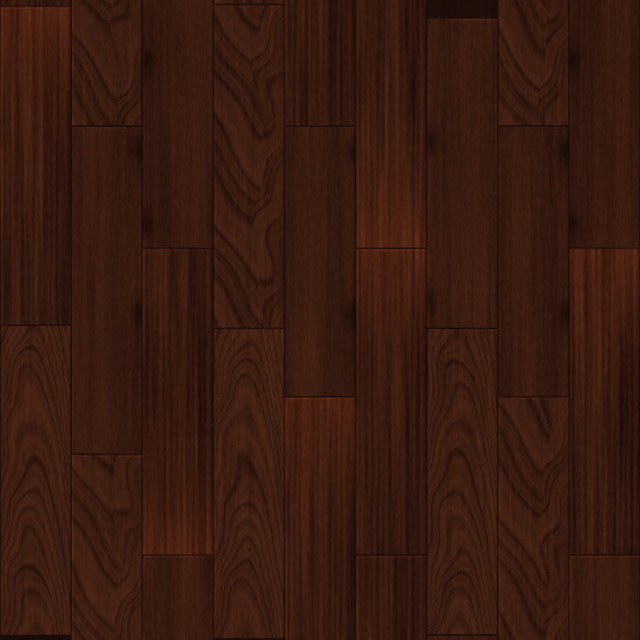
Give the GLSL for this texture, as a Shadertoy shader.

```glsl
// Dark walnut parquet: nine columns of staggered planks with four kinds of grain.

const float COLUMNS = 9.0;
const float PLANK_LENGTH = 0.485;
const float JOINT_WIDTH = 0.0016;
const float KNOT_SPACING = 2.29;
const vec3 DARK_WOOD = vec3(0.115, 0.047, 0.027);
const vec3 LIGHT_WOOD = vec3(0.360, 0.180, 0.108);
const vec3 RED_TINT = vec3(0.055, 0.008, 0.000);
const vec3 JOINT_COLOUR = vec3(0.070, 0.028, 0.018);
const vec3 GLINT_COLOUR = vec3(0.120, 0.050, 0.025);

// Heights of the lower and upper end joint in each column.
const vec2 JOINTS[9] = vec2[9](
    vec2(0.492, 0.990), vec2(0.290, 0.803), vec2(0.133, 0.612),
    vec2(0.487, 0.993), vec2(0.380, 0.803), vec2(0.133, 0.612),
    vec2(0.008, 0.487), vec2(0.380, 0.803), vec2(0.133, 0.612));

// Grain of the bottom, middle and top plank; negative means turned end for end.
const int PLAIN = 1, STRIPED = 2, ARCHED = 3, SWIRLED = 4;
const ivec3 GRAINS[9] = ivec3[9](
    ivec3(3, 2, 2), ivec3(4, -1, 4), ivec3(1, -2, 1),
    ivec3(3, 4, 4), ivec3(2, -1, 2), ivec3(-2, 2, -2),
    ivec3(1, 3, 1), ivec3(4, -1, 4), ivec3(1, 2, 1));

float hash(vec2 p) {
    p = fract(p * vec2(0.1031, 0.1137));
    p += dot(p, p.yx + 33.33);
    return fract((p.x + p.y) * p.x * 17.0);
}

float noise(vec2 p) {
    vec2 i = floor(p), f = fract(p);
    f = f * f * (3.0 - 2.0 * f);
    return mix(mix(hash(i), hash(i + vec2(1, 0)), f.x),
               mix(hash(i + vec2(0, 1)), hash(i + vec2(1, 1)), f.x), f.y);
}

// Distance to the nearest scattered pore.
float cellular(vec2 p) {
    vec2 cell = floor(p);
    float nearest = 1.0;
    for (int y = -1; y <= 1; y++)
        for (int x = -1; x <= 1; x++) {
            vec2 c = cell + vec2(x, y);
            vec2 pore = c + vec2(hash(c), hash(c + 57.0));
            nearest = min(nearest, length(pore - p));
        }
    return nearest;
}

// Thin dark growth lines on a lighter ground.
float rings(float phase) {
    float wave = 0.5 + 0.5 * sin(phase + 0.6 * sin(phase));
    return 0.07 - 0.27 * wave * wave * wave + 0.05 * sin(phase * 2.3);
}

// p.x runs across the plank, p.y down from its head, both in plank widths.
float grainTone(int grain, vec2 p, float len, vec2 seed) {
    float streak = noise(p * vec2(16.0, 0.5) + seed) - 0.5;
    float fine = noise(p * vec2(34.0, 1.3) + seed + 40.0) - 0.5;
    float warp = 0.12 * sin(p.y * 2.7 + p.x * 4.0 + seed.x) + 0.06 * sin(p.y * 6.1 - p.x * 7.0);
    if (grain == STRIPED) {
        float lines = sin(p.x * 76.0 + 2.0 * streak + warp * 3.0);
        float shade = smoothstep(0.45, 0.85, p.x) * smoothstep(0.0, 2.0, p.y);
        return 0.40 + 0.34 * streak + 0.24 * fine + 0.07 * lines + 0.17 * exp(-p.y * 0.7) - 0.17 * shade;
    }
    if (grain == ARCHED) {
        float side = p.x - 0.45 + 0.25 * warp;
        float arch = p.y - 7.0 * side * side + warp;
        return 0.52 + rings(arch * 15.0 + 2.5 * sin(arch * 2.1)) + 0.12 * streak + 0.14 * fine
            - 0.05 * sin(arch * 4.2);
    }
    if (grain == SWIRLED) {
        float side = p.x - 0.64 + 0.5 * warp;
        float bend = sqrt(side * side + 0.006) * (side < 0.0 ? 1.6 : 3.0);
        float swirl = p.y + bend + 1.4 * warp;
        float edge = smoothstep(0.78, 0.95, p.x);
        return 0.45 + rings(swirl * 13.0 + 1.8 * sin(swirl * 4.2)) * (1.0 - 0.6 * edge)
            + 0.14 * streak + 0.12 * fine - 0.06 * sin(swirl * 4.2 + 1.0);
    }
    // Plain: a soft light band and a dark knot at one edge.
    vec2 knot = vec2(p.x - 0.02, mod(len - p.y + 0.8, KNOT_SPACING) - 1.15);
    float band = smoothstep(0.35, 0.55, p.x) * (1.0 - smoothstep(0.75, 1.0, p.x));
    return 0.37 + 0.10 * band + 0.18 * streak + 0.12 * fine
        - 0.34 * exp(-dot(knot * vec2(8.0, 5.0), knot * vec2(8.0, 5.0)));
}

void mainImage(out vec4 fragColor, in vec2 fragCoord) {
    vec2 uv = fragCoord / iResolution.xy;
    float pixel = 1.0 / min(iResolution.x, iResolution.y);

    // Find the plank and its two ends.
    int column = clamp(int(uv.x * COLUMNS), 0, 8);
    vec2 ends = JOINTS[column];
    int row = int(step(ends.x, uv.y) + step(ends.y, uv.y));
    float bottom = row == 0 ? ends.x - PLANK_LENGTH : (row == 1 ? ends.x : ends.y);
    float head = row == 0 ? ends.x : (row == 1 ? ends.y : ends.y + PLANK_LENGTH);
    int kind = GRAINS[column][row];
    int grain = abs(kind);
    vec2 seed = vec2(column, row) * vec2(37.0, 71.0) + 5.0;

    // Plank coordinates, turned where needed.
    float across = fract(uv.x * COLUMNS);
    vec2 p = vec2(across, (kind < 0 ? uv.y - bottom : head - uv.y) * COLUMNS);
    if (kind == -PLAIN) p.x = 1.0 - p.x;

    // Grain, pores and broad mottling.
    float tone = grainTone(grain, p, (head - bottom) * COLUMNS, seed);
    tone += 0.14 * (cellular(p * vec2(22.0, 7.0) + seed) - 0.45);
    tone += 0.10 * (noise(uv * vec2(14.0, 9.0)) - 0.5) + 0.05 * (hash(seed) - 0.5);
    vec3 colour = mix(DARK_WOOD, LIGHT_WOOD, clamp(tone, 0.0, 1.1));
    if (grain == STRIPED) colour += RED_TINT * exp(-p.y * 0.8);

    // Worn bright edges and dark joints of uneven strength.
    float rim = min(across / COLUMNS, head - uv.y);
    float wear = hash(seed + 9.0) * noise(uv * 45.0);
    float glint = (rim - 1.6 * JOINT_WIDTH) / JOINT_WIDTH;
    colour += GLINT_COLOUR * wear * exp(-glint * glint);
    float gap = min(min(across, 1.0 - across) / COLUMNS, min(uv.y - bottom, head - uv.y));
    float joint = 1.0 - smoothstep(0.0, 0.5 * JOINT_WIDTH + pixel, gap);
    colour = mix(colour, JOINT_COLOUR, joint * (0.45 + 0.45 * hash(seed + 23.0)));

    fragColor = vec4(colour, 1.0);
}
```
